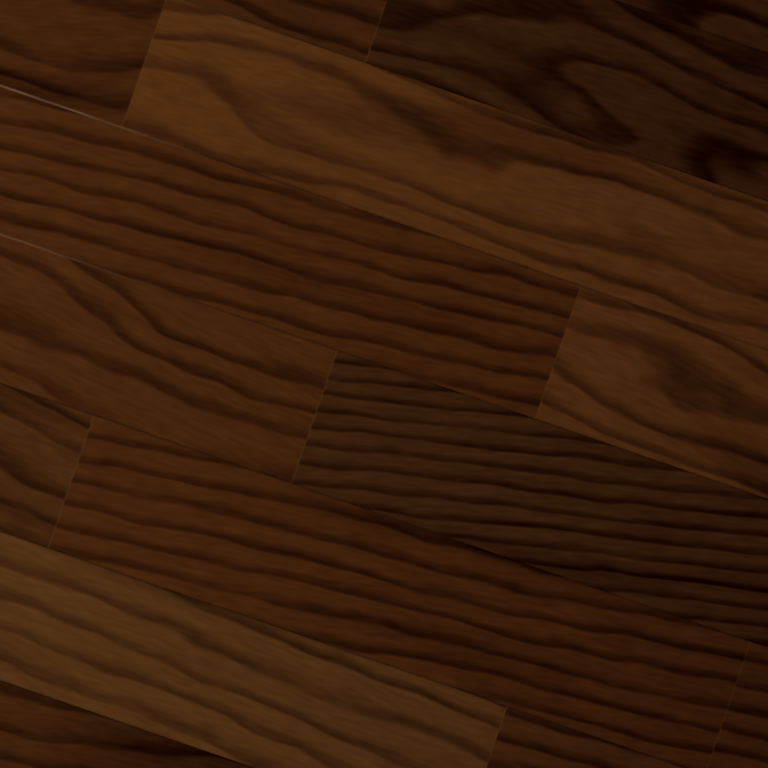
Give the GLSL for this texture, as a WebGL 2 fragment shader.

```glsl
#version 300 es
precision highp float;
// Dark walnut floor: staggered slanted planks with growth rings, fibres and worn seams.

uniform vec2 u_resolution;
out vec4 outColor;

// Tone, grain tilt and rings per unit for the left and right plank of each row.
const vec3 PLANKS[14] = vec3[14](
  vec3(0.50, 0.02, 30.0), vec3(0.42, 0.00, 15.0),
  vec3(0.52, -0.20, 20.0), vec3(0.86, -0.02, 19.0),
  vec3(0.62, -0.08, 32.0), vec3(0.86, 0.10, 22.0),
  vec3(0.63, 0.12, 18.0), vec3(0.53, -0.22, 42.0),
  vec3(0.62, 0.10, 20.0), vec3(0.60, -0.10, 32.0),
  vec3(0.84, 0.06, 25.0), vec3(0.62, -0.05, 28.0),
  vec3(0.48, -0.10, 26.0), vec3(0.43, 0.00, 30.0));

vec2 hash2(vec2 p) {
  vec3 q = fract(p.xyx * vec3(0.1031, 0.1030, 0.0973));
  q += dot(q, q.yzx + 33.33);
  return fract((q.xx + q.yz) * q.zy);
}

float gradientNoise(vec2 p) {
  vec2 i = floor(p), f = fract(p);
  vec2 u = f * f * f * (f * (f * 6.0 - 15.0) + 10.0);
  vec2 e = vec2(0.0, 1.0);
  float a = dot(hash2(i) * 2.0 - 1.0, f);
  float b = dot(hash2(i + e.yx) * 2.0 - 1.0, f - e.yx);
  float c = dot(hash2(i + e.xy) * 2.0 - 1.0, f - e.xy);
  float d = dot(hash2(i + e.yy) * 2.0 - 1.0, f - e.yy);
  return mix(mix(a, b, u.x), mix(c, d, u.x), u.y);
}

// Brightness change from rings, broad streaks and short fibres.
float grain(vec2 p, float tilt, float rings, vec2 seed) {
  float across = p.y - tilt * p.x;
  float warp = pow(26.0 / rings, 2.0) * gradientNoise(p * vec2(3.0, 9.0) + seed);
  warp += 0.25 * gradientNoise(p * vec2(14.0, 30.0) + seed);
  float phase = across * rings + warp;
  float ring = fract(phase);
  float line = smoothstep(0.40, 0.84, ring) * (1.0 - smoothstep(0.84, 1.0, ring));
  float strength = 0.36 + 0.3 * gradientNoise(vec2(p.x * 5.0, phase * 0.8) + seed);
  float streak = smoothstep(0.08, 0.45, gradientNoise(vec2(p.x * 1.6, across * 13.0) + seed));
  float fibre = gradientNoise(vec2(p.x * 38.0, across * 190.0 + p.x * 9.0));
  float mottle = gradientNoise(vec2(p.x * 11.0, across * 60.0) + seed);
  return 0.08 - line * strength - 0.3 * streak + 0.17 * fibre + 0.14 * mottle;
}

vec3 woodFloor(vec2 uv) {
  // Plank axes: x runs along the boards, y across them, downwards.
  vec2 down = vec2(uv.x, 1.0 - uv.y);
  vec2 p = vec2(dot(down, vec2(0.945, 0.326)), dot(down, vec2(-0.326, 0.945)));

  // Each row shifts its end joints by the same step.
  float rowPos = (p.y + 0.261) / 0.183;
  float row = floor(rowPos);
  float colPos = (p.x + 0.272 * row - 0.476) / 0.904;
  float col = floor(colPos);
  float side = clamp(col + 1.0 - floor((row + 1.0) / 3.0), 0.0, 1.0);
  vec3 plank = PLANKS[int(clamp(row, 0.0, 6.0) * 2.0 + side)];
  vec2 seed = hash2(vec2(row, col) + 17.0) * 50.0;

  // Light falls off to the right, most at the lower corner.
  float light = 0.10 - 0.26 * uv.x - 0.14 * uv.x * (1.0 - uv.y);
  float value = plank.x + light + grain(p, plank.y, plank.z, seed);
  vec3 color = mix(vec3(0.10, 0.032, 0.006), vec3(0.32, 0.196, 0.085), clamp(value, -0.15, 1.15));
  color *= mix(vec3(1.0), vec3(1.03, 0.92, 0.78), fract(seed.x));

  // Thin dark seams, with pale worn edges towards the upper left.
  float seamDist = abs(fract(rowPos + 0.5) - 0.5) * 0.183;
  float jointDist = abs(fract(colPos + 0.5) - 0.5) * 0.904;
  float seam = 1.0 - smoothstep(0.0004, 0.0026, seamDist);
  float joint = 1.0 - smoothstep(0.0004, 0.0024, jointDist);
  float wear = (1.0 - smoothstep(0.02, 0.34, uv.x)) * smoothstep(0.42, 0.85, uv.y);
  wear *= 0.75 + 0.6 * gradientNoise(vec2(p.x * 25.0, row));
  color *= 1.0 - 0.18 * seam;
  color = mix(color, vec3(0.46, 0.36, 0.27), seam * wear * 0.85);
  return mix(color, vec3(0.33, 0.20, 0.10), joint * 0.35 * (1.0 - 0.6 * uv.x));
}

void main() {
  // Average four samples to smooth every edge.
  vec3 color = vec3(0.0);
  for (int i = 0; i < 4; i++) {
    vec2 offset = vec2(i % 2, i / 2) * 0.5 - 0.25;
    color += woodFloor((gl_FragCoord.xy + offset) / u_resolution);
  }
  outColor = vec4(color / 4.0, 1.0);
}
```
